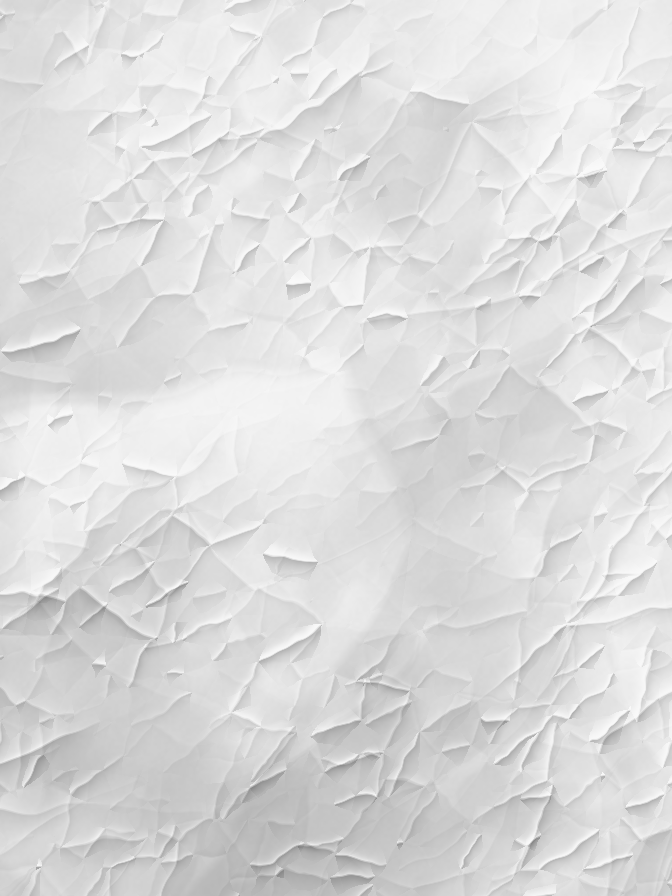
Give the GLSL for this texture, as a Shadertoy shader.

```glsl
// Crumpled white paper: folded facets, clustered creases and soft light from above.
#define BASE_TONE 0.882
#define LIGHT_FALL 0.085
#define FACET_CONTRAST 0.075
#define CREASE_CONTRAST 0.25
#define CREASE_WIDTH 0.0065
#define COARSEST_FOLDS 2.3
#define FOLD_LAYERS 5
#define FOLD_STRETCH 1.5
#define EDGE_WOBBLE 0.045
#define GRAIN 0.010
#define LIGHT_DIR normalize(vec2(-0.35, 1.0))

// Hash and value noise
vec2 hash2(vec2 p) {
    vec3 q = fract(p.xyx * vec3(0.1031, 0.1030, 0.0973));
    q += dot(q, q.yzx + 33.33);
    return fract((q.xx + q.yz) * q.zy);
}

vec2 noise2(vec2 p) {
    vec2 cell = floor(p), f = fract(p);
    f = f * f * (3.0 - 2.0 * f);
    vec2 low = mix(hash2(cell), hash2(cell + vec2(1, 0)), f.x);
    vec2 high = mix(hash2(cell + vec2(0, 1)), hash2(cell + vec2(1, 1)), f.x);
    return mix(low, high, f.y);
}

// Tone of one facet: a flat tilt plus a fade across it
float facetTone(vec2 id, vec2 toSite) {
    vec2 fade = hash2(id + 41.0) - 0.5;
    return hash2(id + 17.0).x - 0.5 + 1.3 * dot(toSite, fade);
}

// One sheet of folds: x is the facet tone, y the light and shade at its creases
vec2 foldLayer(vec2 p, mat2 toCells, float scale, float seed) {
    vec2 q = toCells * p * scale + seed;
    vec2 home = floor(q), id = home, toSite = vec2(0);
    float nearest = 9.0;
    for (int j = -1; j <= 1; j++)
    for (int i = -1; i <= 1; i++) {
        vec2 cell = home + vec2(i, j);
        vec2 r = cell + hash2(cell) - q;
        if (dot(r, r) < nearest) { nearest = dot(r, r); id = cell; toSite = r; }
    }

    // Closest straight border and the facet beyond it
    float edge = 9.0;
    vec2 nextId = id, toNext = toSite, across = vec2(0, 1);
    for (int j = -2; j <= 2; j++)
    for (int i = -2; i <= 2; i++) {
        if (i == 0 && j == 0) continue;
        vec2 cell = id + vec2(i, j);
        vec2 r = cell + hash2(cell) - q;
        vec2 n = normalize(r - toSite);
        float d = dot(0.5 * (toSite + r), n);
        if (d < edge) { edge = d; nextId = cell; toNext = r; across = n; }
    }

    // Facets meet sharply at some borders and softly at others
    vec2 fold = hash2(id + nextId + 7.0);
    float pixel = scale / iResolution.x;
    float softness = mix(0.015, 0.22, fold.y * fold.y) + pixel;
    float own = facetTone(id, toSite), other = facetTone(nextId, toNext);
    float tone = mix(0.5 * (own + other), own, smoothstep(0.0, softness, edge));

    // A ridge is lit on its upper side and shaded below
    float facing = -dot(normalize(across * toCells), LIGHT_DIR);
    float strength = (fold.x > 0.3 ? 1.0 : -0.6) * pow(abs(fold.x - 0.3) / 0.7, 1.6);
    float width = CREASE_WIDTH * scale * mix(0.5, 1.4, fold.y);
    width *= facing * strength < 0.0 ? 1.5 : 0.8;
    float crease = facing * strength * exp(-edge / width);
    return vec2(tone, crease * smoothstep(0.0, pixel, edge));
}

// Broad light: bright at the top and right, dim at the lower left
float broadLight(vec2 uv, vec2 p) {
    float tone = BASE_TONE + LIGHT_FALL * (uv.y - 0.5) + 0.035 * (uv.x - 0.5);
    vec2 shadow = (uv - vec2(0.0, 0.28)) / vec2(0.35, 0.22);
    vec2 glow = (uv - vec2(0.9, 0.68)) / vec2(0.25, 0.2);
    tone += 0.035 * exp(-dot(glow, glow)) - 0.06 * exp(-dot(shadow, shadow));
    return tone + 0.05 * (noise2(p * 2.7 + 5.0).x - 0.5);
}

void mainImage(out vec4 fragColor, in vec2 fragCoord) {
    vec2 uv = fragCoord / iResolution.xy;
    vec2 p = fragCoord / iResolution.x;
    float tone = broadLight(uv, p);

    // Folds from broad planes down to small wrinkles
    float scale = COARSEST_FOLDS, facetAmount = FACET_CONTRAST, creaseAmount = 0.35;
    for (int k = 0; k < FOLD_LAYERS; k++) {
        float seed = 13.0 + 19.0 * float(k);
        float angle = k < 2 ? 0.95 : 0.2 + 1.1 * (hash2(vec2(seed)).x - 0.3);
        float c = cos(angle), s = sin(angle);
        mat2 toCells = mat2(c / FOLD_STRETCH, -s, s / FOLD_STRETCH, c);
        vec2 wobble = noise2(p * scale * 1.6 + seed) - 0.5;
        wobble += 0.35 * (noise2(p * scale * 5.0 + seed) - 0.5);
        vec2 bent = p + wobble * EDGE_WOBBLE * 4.0 / scale;
        vec2 layer = foldLayer(bent, toCells, scale, seed);
        float cluster = smoothstep(0.3, 0.75, noise2(p * 4.5 + seed).y);
        tone += layer.x * facetAmount * (k < 2 ? 1.0 : mix(0.35, 1.1, cluster));
        tone += layer.y * creaseAmount * CREASE_CONTRAST * mix(0.15, 1.0, cluster);
        scale *= 1.75;
        facetAmount *= 0.8;
        creaseAmount = min(creaseAmount * 1.4, 1.0);
    }

    // Fine paper tooth, with highlights eased towards white
    tone += GRAIN * (noise2(p * 190.0).x - 0.5);
    tone = min(tone, 0.92 + 0.06 * (1.0 - exp(-max(tone - 0.92, 0.0) / 0.06)));
    fragColor = vec4(vec3(clamp(tone, 0.0, 1.0)), 1.0);
}
```
